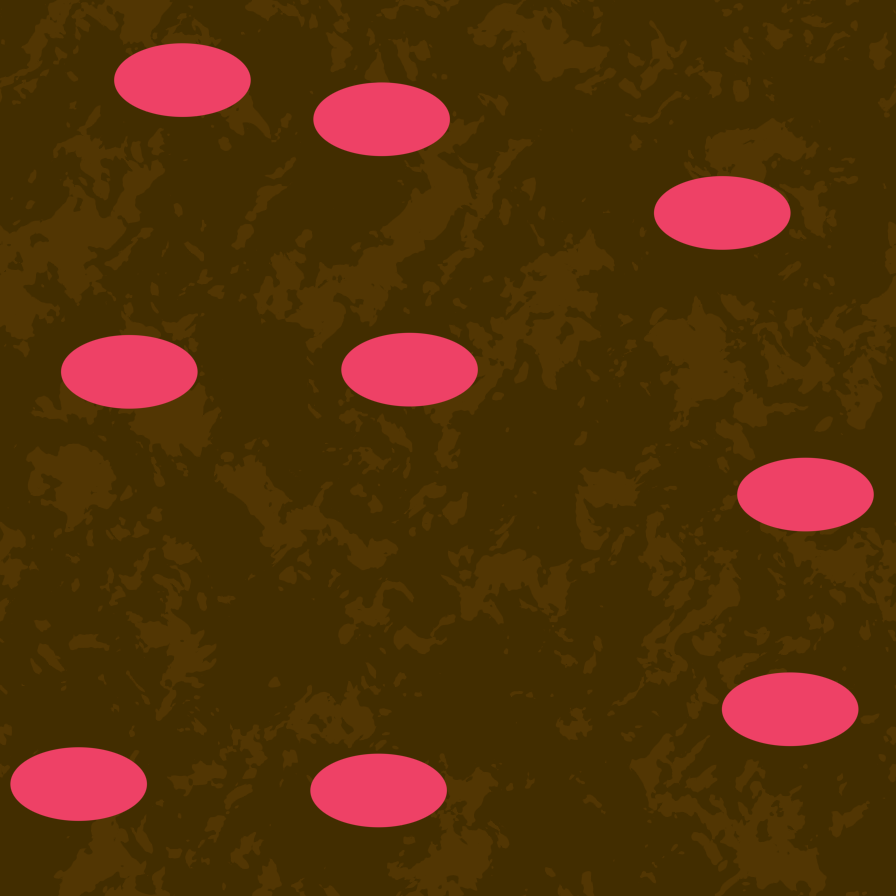
A WebGL 2 fragment shader for this pattern:

```glsl
#version 300 es
precision highp float;
// Scattered pink ovals on a dark brown ground with mottled, clustered lighter flecks (tiles).

#define BASE_BROWN vec3(0.26, 0.175, 0.0)
#define FLECK_BROWN vec3(0.32, 0.21, 0.01)
#define OVAL_PINK vec3(0.935, 0.255, 0.40)
#define OVAL_CELLS 3.0
#define OVAL_RADII vec2(0.0762, 0.0411)
#define OVAL_JITTER vec2(0.48, 0.56)
#define CLUSTERING 0.14
#define FLECK_LEVEL 0.22

uniform vec2 u_resolution;
out vec4 fragColor;

const float TAU = 6.2831853;

// Two random values per lattice cell; the lattice wraps after "period" cells.
vec2 hashCell(vec2 cell, vec2 period, uint seed) {
    uvec2 h = uvec2(mod(cell, period)) + uvec2(seed * 977u, seed * 131u);
    h = h * 1664525u + 1013904223u;
    h.x += h.y * 1664525u;
    h.y += h.x * 1664525u;
    h ^= h >> 16u;
    h.x += h.y * 1664525u;
    h.y += h.x * 1664525u;
    h ^= h >> 16u;
    return vec2(h & 65535u) / 65535.0;
}

// Wrapping value noise, centred on zero.
float valueNoise(vec2 p, vec2 period, uint seed) {
    vec2 cell = floor(p);
    vec2 f = fract(p);
    f = f * f * (3.0 - 2.0 * f);
    float a = hashCell(cell, period, seed).x;
    float b = hashCell(cell + vec2(1, 0), period, seed).x;
    float c = hashCell(cell + vec2(0, 1), period, seed).x;
    float d = hashCell(cell + vec2(1, 1), period, seed).x;
    return mix(mix(a, b, f.x), mix(c, d, f.x), f.y) - 0.5;
}

// Wrapping cellular noise: distance to the nearest scattered point.
float cellDistance(vec2 p, vec2 period, uint seed) {
    vec2 cell = floor(p);
    float nearest = 2.0;
    for (int y = -1; y <= 1; y++)
    for (int x = -1; x <= 1; x++) {
        vec2 c = cell + vec2(x, y);
        nearest = min(nearest, distance(p, c + hashCell(c, period, seed)));
    }
    return nearest;
}

// Broad clusters from layered sines with whole-number wave vectors.
float clusters(vec2 uv) {
    vec2 t = TAU * uv;
    t += 0.5 * sin(2.0 * t.yx + vec2(0.7, 2.9));
    return sin(2.0 * t.x + 3.0 * t.y + 1.3) + sin(3.0 * t.x - 2.0 * t.y + 4.1)
         + sin(5.0 * t.x + t.y + 2.2) + sin(t.x - 4.0 * t.y + 5.6);
}

// Height field whose upper part becomes the flecks.
float fleckField(vec2 uv) {
    vec2 t = TAU * uv;
    vec2 p = uv + 0.006 * sin(vec2(7.0 * t.y + 3.0 * t.x, 8.0 * t.x - 5.0 * t.y));
    p += 0.003 * sin(vec2(17.0 * t.y - 6.0 * t.x, 19.0 * t.x + 4.0 * t.y));

    // Slanted streaks in some regions, flatter blotches in the others
    vec2 slantPeriod = vec2(26, 36);
    vec2 flatPeriod = vec2(23, 31);
    float slanted = valueNoise(vec2(p.x, p.x - p.y) * slantPeriod, slantPeriod, 1u);
    float flattened = valueNoise(p * flatPeriod, flatPeriod, 2u);
    float region = smoothstep(-0.4, 0.4, sin(t.x + t.y + 0.8) + 0.5 * sin(2.0 * t.x - t.y));
    float field = CLUSTERING * clusters(uv) + 0.8 * mix(flattened, slanted, region);

    // Small clots, then progressively finer ragged edges
    field += 0.5 * (0.44 - cellDistance(p * 44.0, vec2(44), 3u));
    float amplitude = 0.6;
    float period = 62.0;
    for (uint i = 0u; i < 3u; i++) {
        field += amplitude * valueNoise(p * period, vec2(period), 4u + i);
        amplitude *= 0.6;
        period *= 2.0;
    }
    return field;
}

// Signed distance to the nearest oval of a jittered, wrapping grid.
float ovalDistance(vec2 uv) {
    vec2 cell = floor(uv * OVAL_CELLS);
    float nearest = 1.0;
    for (int y = -1; y <= 1; y++)
    for (int x = -1; x <= 1; x++) {
        vec2 c = cell + vec2(x, y);
        vec2 jitter = (hashCell(c, vec2(OVAL_CELLS), 9u) - 0.5) * OVAL_JITTER;
        vec2 q = (uv - (c + 0.5 + jitter) / OVAL_CELLS) / OVAL_RADII;
        float k = max(length(q), 1e-4);
        nearest = min(nearest, (k - 1.0) * k / max(length(q / OVAL_RADII), 1e-3));
    }
    return nearest;
}

void main() {
    vec2 uv = gl_FragCoord.xy / u_resolution;
    float pixel = 1.0 / min(u_resolution.x, u_resolution.y);

    float field = fleckField(uv) - FLECK_LEVEL;
    float soft = 0.6 * fwidth(field) + 1e-4;
    vec3 color = mix(BASE_BROWN, FLECK_BROWN, smoothstep(-soft, soft, field));

    float oval = 1.0 - smoothstep(-0.75 * pixel, 0.75 * pixel, ovalDistance(uv));
    fragColor = vec4(mix(color, OVAL_PINK, oval), 1.0);
}
```
